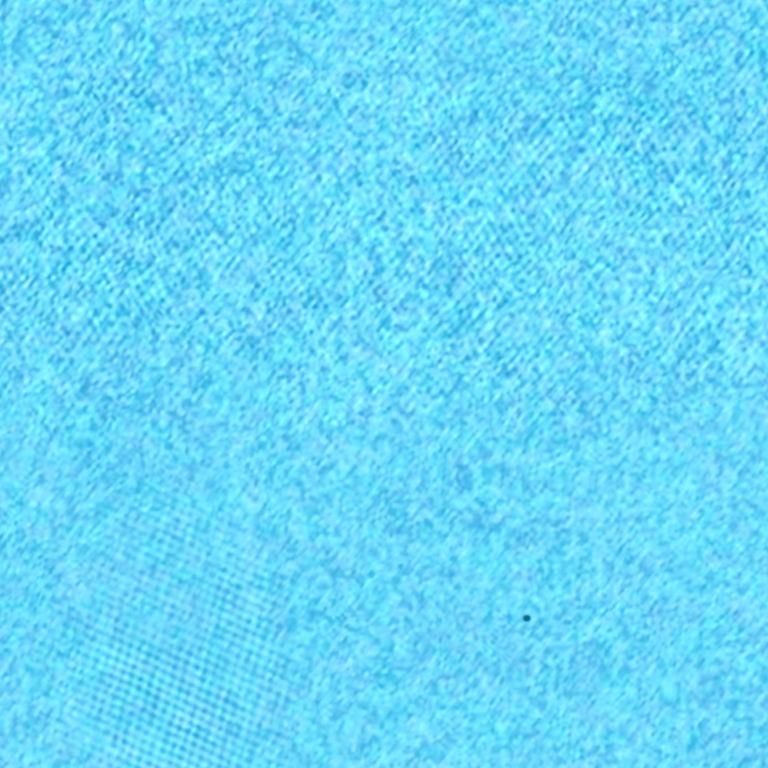
Give the GLSL for this texture, as a WebGL 1 fragment shader.

```glsl
precision highp float;
// Sky-blue knitted cloth seen close up: slanted fibre grain over warped rows
// of stitches that fade in and out in broad patches, with faint cyan and
// lavender blotches and one tiny dark speck.
uniform vec2 u_resolution;

const float TAU = 6.2831853;

float hash(vec2 cell) {
  return fract(sin(dot(cell, vec2(127.1, 311.7))) * 43758.5453);
}

// Smooth value noise, centred on zero.
float noise(vec2 p) {
  vec2 cell = floor(p);
  vec2 f = fract(p);
  f = f * f * (3.0 - 2.0 * f);
  float low = mix(hash(cell), hash(cell + vec2(1.0, 0.0)), f.x);
  float high = mix(hash(cell + vec2(0.0, 1.0)), hash(cell + vec2(1.0, 1.0)), f.x);
  return mix(low, high, f.y) - 0.5;
}

float cloudNoise(vec2 p) {
  float sum = 0.0;
  float weight = 0.6;
  for (int octave = 0; octave < 3; octave++) {
    sum += weight * noise(p);
    p = mat2(1.6, 1.2, -1.2, 1.6) * p + 7.3;
    weight *= 0.5;
  }
  return sum;
}

// Two crossing sets of ridges, each given by its cycles across the canvas.
float stitches(vec2 p, vec2 rows, vec2 columns) {
  return 0.55 * cos(TAU * dot(p, rows)) + 0.45 * cos(TAU * dot(p, columns));
}

// Short fibres leaning up to the right, plus rounder grains.
float fibres(vec2 p) {
  vec2 q = mat2(0.64, 0.77, -0.77, 0.64) * p;
  q = vec2(dot(p, vec2(0.6, 0.8)), dot(p, vec2(-0.8, 0.6)));
  return 0.8 * noise(q * vec2(115.0, 205.0)) + 0.6 * noise(p * 175.0 + 31.0);
}

void main() {
  vec2 p = gl_FragCoord.xy / u_resolution.y;

  // Uneven stretch of the cloth.
  vec2 stretch = vec2(cloudNoise(p * 13.0), cloudNoise(p * 13.0 + 40.0));
  vec2 cloth = p + 0.014 * stretch;

  // Relief is crisp in the upper part and the lower left, worn elsewhere.
  float upper = smoothstep(0.38, 0.62, p.y + 0.2 * stretch.x);
  upper *= 1.0 - 0.4 * smoothstep(0.82, 1.0, p.y);
  float corner = 1.0 - smoothstep(0.06, 0.24, length((p - vec2(0.23, 0.12)) * vec2(1.0, 0.7)));
  float patches = clamp(0.8 + 1.3 * cloudNoise(p * 16.0 + 5.0), 0.2, 1.3);

  // Brightness from fine to broad detail; pits go deeper than peaks rise.
  float tone = fibres(cloth) * mix(0.19, 0.25, upper) * (1.0 - 0.4 * corner);
  tone += 0.06 * upper * patches * stitches(cloth, vec2(68.0, -56.0), vec2(78.0, 42.0));
  tone += 0.085 * corner * patches
    * stitches(p + 0.005 * stretch, vec2(36.0, 78.0), vec2(76.0, -22.0));
  tone += 0.045 * noise(p * 46.0 + 11.0) + 0.04 * cloudNoise(p * 6.0 + 3.0);
  tone = tone < 0.0 ? tone * 1.15 : tone * 0.9;

  // Faint blotches drift between cyan and lavender.
  float tint = noise(p * 52.0 + 60.0) + 0.6 * noise(p * 105.0 + 17.0);
  vec3 color = vec3(0.42, 0.855, 0.99);
  color += tone * vec3(1.25, 1.0, 0.6) + tint * vec3(0.065, -0.035, 0.0);

  // Dark speck caught in the cloth.
  float speck = 1.0 - smoothstep(0.002, 0.006, length((p - vec2(0.686, 0.195)) * vec2(0.85, 1.0)));
  color = mix(color, vec3(0.04, 0.33, 0.48), 0.85 * speck);

  gl_FragColor = vec4(clamp(color, 0.0, 1.0), 1.0);
}
```
